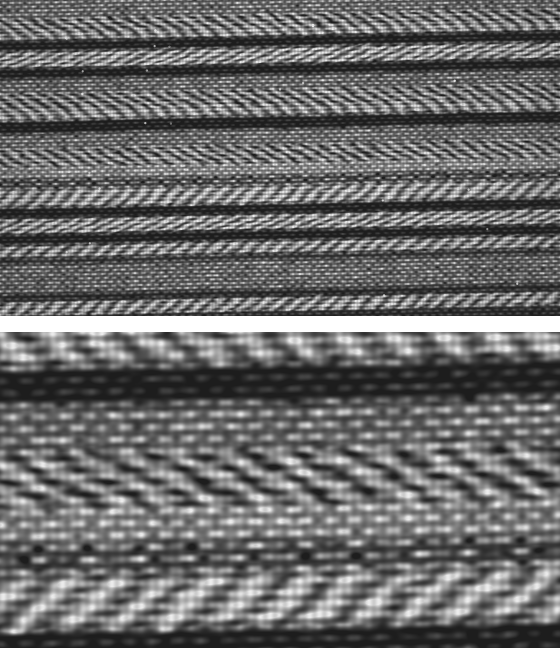
Top, the full canvas; bottom, a detail of the centre.
This texture is drawn by a Shadertoy shader. Its source:

```glsl
const float TAU = 6.2831853;
const float ROWS = 80.0;          // scan rows down the canvas
const float STRIPES = 35.0;       // slanted stripes across
const float DASHES = 66.0;        // short dashes across
const float MASK_COLUMNS = 170.0; // fine vertical grid
const float TILT = 0.032;         // rise of the bands from left to right
const float BAND_BLUR = 0.009;
const float SPECK_GRID = 40.0;
const float SPECK_SHARE = 0.012;
const vec3 DARK = vec3(0.115);
const vec3 LIGHT = vec3(0.93);

// Bands from top to bottom: start, brightness, stripe cycles per height
const int BANDS = 24;
const float START[24] = float[24](
    -0.05, 0.042, 0.085, 0.112, 0.147, 0.200, 0.235, 0.280,
    0.335, 0.367, 0.407, 0.457, 0.515, 0.550, 0.585, 0.642,
    0.677, 0.725, 0.760, 0.800, 0.822, 0.915, 0.940, 0.983);
const float LEVEL[24] = float[24](
    0.42, 0.46, 0.58, 0.04, 0.60, 0.04, 0.40, 0.46,
    0.58, 0.04, 0.42, 0.47, 0.58, 0.28, 0.60, 0.04,
    0.60, 0.04, 0.56, 0.16, 0.40, 0.10, 0.56, 0.10);
const float SLANT[24] = float[24](
    0.0, 33.0, 18.0, 0.0, -42.0, 0.0, 0.0, 33.0,
    18.0, 0.0, 0.0, 33.0, 0.0, 0.0, -22.0, 0.0,
    -42.0, 0.0, -25.0, 0.0, 0.0, 0.0, -25.0, 0.0);
const float DOT_BAND = 0.567;     // centre of the dotted dark band
const float DOT_HEIGHT = 0.017;

vec2 hash2(vec2 p) {
    vec2 q = vec2(dot(p, vec2(127.1, 311.7)), dot(p, vec2(269.5, 183.3)));
    return fract(sin(q) * 43758.5);
}

float gradientAt(vec2 corner, vec2 offset) {
    return dot(hash2(corner) * 2.0 - 1.0, offset);
}

float gradientNoise(vec2 p) {
    vec2 i = floor(p), f = fract(p);
    vec2 u = f * f * f * (f * (f * 6.0 - 15.0) + 10.0);
    vec2 e = vec2(0.0, 1.0);
    float low = mix(gradientAt(i, f), gradientAt(i + e.yx, f - e.yx), u.x);
    float high = mix(gradientAt(i + e, f - e), gradientAt(i + 1.0, f - 1.0), u.x);
    return mix(low, high, u.y);
}

// Returns brightness, stripe strength and accumulated stripe phase
vec3 bandProfile(float v) {
    vec3 band = vec3(LEVEL[0], 0.0, 0.0);
    for (int i = 0; i < BANDS; i++) {
        float end = i + 1 < BANDS ? START[i + 1] : 1.05;
        float enter = smoothstep(-BAND_BLUR, BAND_BLUR, v - START[i]);
        float striped = min(abs(SLANT[i]) / 20.0, 1.0);
        band.xy = mix(band.xy, vec2(LEVEL[i], striped), enter);
        band.z += SLANT[i] * clamp(v - START[i], 0.0, end - START[i]);
    }
    return band;
}

// Sparse bright dropouts
float specks(vec2 p) {
    vec2 cell = floor(p);
    vec2 rnd = hash2(cell + 17.0);
    vec2 centre = 0.3 + 0.4 * hash2(cell + 51.0);
    float spot = smoothstep(0.22, 0.06, length(fract(p) - centre));
    return spot * step(rnd.x, SPECK_SHARE) * (0.5 + 0.5 * rnd.y);
}

void mainImage(out vec4 fragColor, in vec2 fragCoord) {
    vec2 uv = fragCoord / iResolution.xy;
    float v = 1.0 - uv.y + TILT * (uv.x - 0.5);
    v += 0.004 * gradientNoise(vec2(uv.x * 3.0, v * 4.0));

    // Bands with ragged borders
    float ragged = 0.008 * gradientNoise(vec2(uv.x * 45.0, v * 70.0));
    vec3 band = bandProfile(v + ragged);

    // Scan rows with staggered dashes
    float row = floor(v * ROWS);
    float rowGlow = 0.5 - 0.5 * cos(TAU * v * ROWS);
    float rowNoise = gradientNoise(vec2(uv.x * 48.0, row * 7.37));
    float jitter = 0.35 * gradientNoise(vec2(uv.x * 14.0, row * 3.71));
    float dash = cos(TAU * (DASHES * uv.x + 0.5 * row + jitter)) * rowGlow;

    // Slanted stripes
    float wobble = 0.3 * gradientNoise(vec2(uv.x * 12.0, v * 25.0));
    float stripe = sin(TAU * (STRIPES * uv.x - band.z + wobble));
    float pattern = mix(0.85 * dash, stripe + 0.35 * dash, band.y);

    // Combined signal, quieter in the dark bands
    float grain = gradientNoise(vec2(uv.x * 110.0, v * 130.0));
    float gain = mix(0.35, 1.0, smoothstep(0.03, 0.4, band.x));
    float signal = band.x + gain * (0.30 * pattern + 0.32 * (rowGlow - 0.5)
        + 0.55 * rowNoise * rowGlow + 0.25 * grain);

    // Row of dark and light dots
    float dotBand = exp(-pow((v - DOT_BAND) / DOT_HEIGHT, 2.0));
    float dots = cos(TAU * (STRIPES * uv.x + 0.5 * row + 0.5 * jitter));
    signal += 0.3 * dotBand * dots * rowGlow;

    // Specks, vertical grid and edge falloff
    float aspect = iResolution.x / iResolution.y;
    signal += 0.8 * specks(vec2(uv.x * aspect, v) * SPECK_GRID);
    float mask = 0.92 + 0.08 * cos(TAU * MASK_COLUMNS * uv.x);
    float falloff = 1.0 - 0.5 * pow(abs(uv.x - 0.5), 2.0);
    float light = clamp(signal, 0.0, 1.0) * mask * falloff;
    fragColor = vec4(mix(DARK, LIGHT, light), 1.0);
}
```
